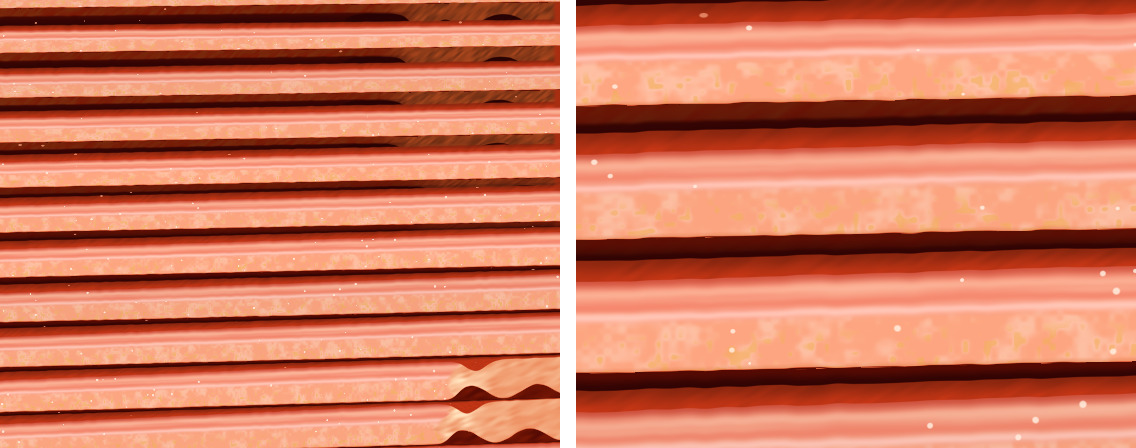
Left, the full canvas; right, a detail of the centre.
Write a WebGL 2 fragment shader that draws this texture.

```glsl
#version 300 es
precision highp float;
// Sunlit stack of red painted metal slats, with shadowed gaps, notches and chipped ends.
uniform vec2 u_resolution;
out vec4 outColor;

const vec3 PEACH = vec3(0.98, 0.64, 0.50);
const vec3 PALE = vec3(0.98, 0.74, 0.63);
const vec3 RED = vec3(0.66, 0.18, 0.07);
const vec3 MAROON = vec3(0.47, 0.09, 0.02);
const vec3 SHADOW = vec3(0.33, 0.04, 0.01);
const vec3 BLACK = vec3(0.16, 0.01, 0.01);

float hash(vec2 p) {
  vec3 q = fract(p.xyx * 0.1031);
  q += dot(q, q.yzx + 33.33);
  return fract((q.x + q.y) * q.z);
}

float noise(vec2 p) {
  vec2 i = floor(p), f = fract(p);
  f *= f * (3.0 - 2.0 * f);
  return mix(mix(hash(i), hash(i + vec2(1, 0)), f.x),
             mix(hash(i + vec2(0, 1)), hash(i + vec2(1, 1)), f.x), f.y);
}

// Soft line of half width w around zero.
float line(float d, float w) {
  return exp(-d * d / (w * w));
}

// Sparse bright flecks, each a short dash in its own cell.
float flecks(vec2 p, float density) {
  vec2 i = floor(p);
  vec2 offset = fract(p) - 0.3 - 0.4 * vec2(hash(i + 3.0), hash(i + 8.0));
  float size = 0.1 + 0.2 * hash(i + 5.0);
  return step(1.0 - density, hash(i)) * (1.0 - smoothstep(0.5 * size, size, length(offset)));
}

// Gap between slats; h runs 0 to 1 from the underside above to the slat below.
vec3 gapColor(float x, float h, float k, float aa) {
  float upper = 1.0 - smoothstep(2.5, 6.0, k);
  float grain = noise(vec2(x * 160.0 + h * 6.0, h * 3.0 + k * 7.0));
  float depth = mix(0.78, 0.28, clamp(k / 9.0, 0.0, 1.0));
  float shift = (k > 3.5 ? 0.05 : 0.0) - 0.004 * min(k, 3.0);

  // Shaded underside, brown where light bounces onto it
  vec3 col = mix(SHADOW, BLACK, smoothstep(0.1, 0.9, h / depth) * 0.8);
  col = mix(col, MAROON + vec3(0.0, 0.08, 0.03) * grain, upper * (1.0 - smoothstep(0.3, 0.42, h)));
  float bounce = smoothstep(0.66, 0.76, x - shift) * upper;
  col = mix(col, vec3(0.58, 0.24, 0.10) * (0.75 + 0.4 * grain), bounce);

  // Wide trapezoid notch, small arch and a tiny arch
  float wide = abs(x - 0.672 - shift) / 0.06;
  float arch = abs(x - 0.898 - shift) / 0.036;
  float tiny = abs(x - 0.795 - shift) / 0.016;
  float notch = smoothstep(-aa, aa, h - 0.42 - 0.4 * pow(wide, 5.0));
  notch = max(notch, smoothstep(-aa, aa, h - 0.5 - 0.3 * arch * arch));
  notch = max(notch, smoothstep(-aa, aa, h - 0.72 - 0.2 * tiny * tiny));
  col = mix(col, BLACK, notch * (1.0 - smoothstep(4.0, 7.5, k)));

  // Shaded red face of the slat below, with a thin rim
  vec3 face = RED * (0.78 + 0.3 * smoothstep(depth, 1.0, h) + 0.1 * grain);
  col = mix(col, face, smoothstep(depth - aa, depth + aa, h));
  col = mix(col, RED, smoothstep(0.985, 0.995, x) * upper);
  return mix(col, PEACH, 0.7 * flecks(vec2(x * 70.0, h * 4.0 + k * 5.0), 0.015));
}

// Lit slat; s runs 0 to 1 from its top edge to its bottom edge.
vec3 slatColor(float x, float s, float k) {
  float streak = noise(vec2(x * 14.0, s * 16.0 + k * 9.0));
  float mottle = noise(vec2(x * 85.0, s * 5.0 + k * 11.0));
  float grit = noise(vec2(x * 230.0, s * 13.0 + k * 17.0));

  // Smooth rounded ridge above, mottled flat edge below
  vec3 ridge = mix(vec3(0.95, 0.53, 0.43), PALE, 0.15 + 0.5 * streak);
  ridge = mix(vec3(0.82, 0.33, 0.25), ridge, smoothstep(0.0, 0.13, s));
  vec3 edge = mix(PEACH, PALE, smoothstep(0.35, 0.8, 0.6 * mottle + 0.4 * grit));
  edge = mix(edge, vec3(0.94, 0.67, 0.34), 0.6 * smoothstep(0.62, 0.85, grit) * smoothstep(0.5, 0.75, s));
  vec3 col = mix(ridge, edge, smoothstep(0.38, 0.52, s));
  col = mix(col, vec3(0.94, 0.49, 0.39), 0.6 * line(s - 0.29, 0.05));
  col = mix(col, vec3(1.0, 0.79, 0.74), 0.8 * line(s - 0.40, 0.045));
  col = mix(col, PALE, 0.5 * line(s - 0.15, 0.04));
  col = mix(col, vec3(0.87, 0.48, 0.28), 0.5 * smoothstep(0.93, 1.0, s));
  col *= 0.98 + 0.04 * hash(vec2(k, 4.0));
  return mix(col, vec3(1.0, 0.93, 0.87), 0.85 * flecks(vec2(x * 100.0, s * 6.0 + k * 13.0), 0.03));
}

void main() {
  vec2 uv = gl_FragCoord.xy / u_resolution;
  float x = uv.x, y = 1.0 - uv.y;

  // Slightly tilted, converging rows: each is a gap followed by a slat
  float pitch = mix(0.1002, 0.098, x);
  float row = (y - mix(0.0195, 0.005, x)) / pitch;
  row += 0.012 * (noise(vec2(x * 90.0, floor(row))) - 0.5);
  float k = floor(row), f = fract(row);
  float aa = 0.8 / (u_resolution.y * pitch);
  float n = clamp(k, 0.0, 10.0);
  float gap = max(mix(0.488 - 0.0244 * n, 0.498 - 0.0515 * n, x), 0.04);
  gap += 0.02 * (hash(vec2(n, 9.0)) - 0.5);

  // Waisted, scalloped ends on the two lowest full slats
  float ended = step(7.5, k) * step(k, 9.5);
  float ex = x + 0.015 * (k - 8.0);
  float top = gap + ended * 0.24 * line(ex - 0.85, 0.024);
  float scallop = 0.5 + 0.5 * cos((ex - 0.84) * 52.0);
  float bottom = 1.0 - ended * 0.3 * scallop * smoothstep(0.79, 0.835, ex);

  vec3 slat = slatColor(x, clamp((f - gap) / (1.0 - gap), 0.0, 1.0), k);
  float chips = noise(vec2(x * 70.0 + f * 8.0, f * 9.0 + k * 3.0));
  vec3 cut = mix(vec3(0.93, 0.56, 0.38), vec3(1.0, 0.85, 0.70), chips * (0.5 + 0.8 * line(ex - 0.83, 0.035)));
  slat = mix(slat, cut, ended * smoothstep(0.0, 0.012, ex - 0.78 - 0.06 * abs(f - 0.65) - 0.015 * chips));

  vec3 col = gapColor(x, f / gap, k, aa / gap);
  col = mix(col, mix(MAROON, SHADOW, chips), smoothstep(bottom - aa, bottom, f));
  float lit = smoothstep(top - aa, top + aa, f) * (1.0 - smoothstep(bottom - 2.0 * aa, bottom, f));
  outColor = vec4(mix(col, slat, lit), 1.0);
}
```
